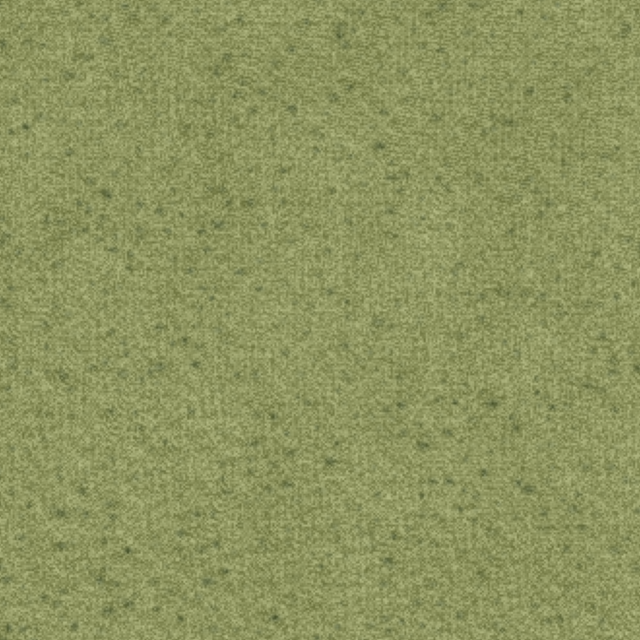
Give the GLSL for this texture, as a three.js fragment shader.

```glsl
// Olive felt: fine soft grain over a flat green, with sparse blurred dark flecks.
varying vec2 vUv;

const vec3 FELT_COLOR = vec3(0.565, 0.590, 0.378);
const vec3 FLECK_COLOR = vec3(0.305, 0.355, 0.215);

const float FINE_SCALE = 330.0;    // grain cells across the canvas
const float FINE_AMOUNT = 0.18;
const float COARSE_SCALE = 190.0;
const float COARSE_AMOUNT = 0.10;
const vec2 FIBRE_SCALE = vec2(34.0, 130.0);
const float FIBRE_AMOUNT = 0.035;
const float CLOUD_SCALE = 9.0;
const float CLOUD_AMOUNT = 0.025;

const float FLECK_GRID = 46.0;     // fleck cells across the canvas
const float FLECK_RADIUS = 0.19;   // in fleck cells
const float FLECK_RARITY = 3.6;    // higher leaves fewer strong flecks
const float FLECK_STRENGTH = 0.72;

float hash(vec2 p) {
  return fract(sin(dot(p, vec2(127.1, 311.7))) * 43758.5453);
}

// Smooth value noise, 0 to 1
float valueNoise(vec2 p) {
  vec2 cell = floor(p);
  vec2 f = fract(p);
  f = f * f * (3.0 - 2.0 * f);
  float low = mix(hash(cell), hash(cell + vec2(1.0, 0.0)), f.x);
  float high = mix(hash(cell + vec2(0.0, 1.0)), hash(cell + vec2(1.0, 1.0)), f.x);
  return mix(low, high, f.y);
}

float centredNoise(vec2 p) {
  return valueNoise(p) - 0.5;
}

// Soft flecks, one per jittered cell, most of them faint
float fleckMask(vec2 uv) {
  vec2 p = uv * FLECK_GRID;
  vec2 home = floor(p);
  float clear = 1.0;
  for (int y = -1; y <= 1; y++) {
    for (int x = -1; x <= 1; x++) {
      vec2 cell = home + vec2(float(x), float(y));
      vec2 centre = cell + vec2(hash(cell + 17.3), hash(cell + 41.9));
      float strength = pow(hash(cell + 73.1), FLECK_RARITY);
      float size = FLECK_RADIUS * mix(0.75, 1.25, hash(cell + 97.7));
      float stretch = mix(0.85, 1.5, hash(cell + 59.2));
      vec2 d = (p - centre) / (size * vec2(stretch, 1.0));
      clear *= 1.0 - FLECK_STRENGTH * strength * exp(-0.5 * dot(d, d));
    }
  }
  float clumping = mix(0.55, 1.15, valueNoise(uv * CLOUD_SCALE + 5.7));
  return clamp((1.0 - clear) * clumping, 0.0, 1.0);
}

void main() {
  // Grain, faint horizontal fibres and broad clouds
  float shade = FINE_AMOUNT * centredNoise(vUv * FINE_SCALE);
  shade += COARSE_AMOUNT * centredNoise(vUv * COARSE_SCALE + 211.0);
  shade += FIBRE_AMOUNT * centredNoise(vUv * FIBRE_SCALE + 83.0);
  shade += CLOUD_AMOUNT * centredNoise(vUv * CLOUD_SCALE + 31.0);

  // Flecks lie under the grain
  vec3 color = mix(FELT_COLOR, FLECK_COLOR, fleckMask(vUv)) + shade;
  gl_FragColor = vec4(color, 1.0);
}
```
